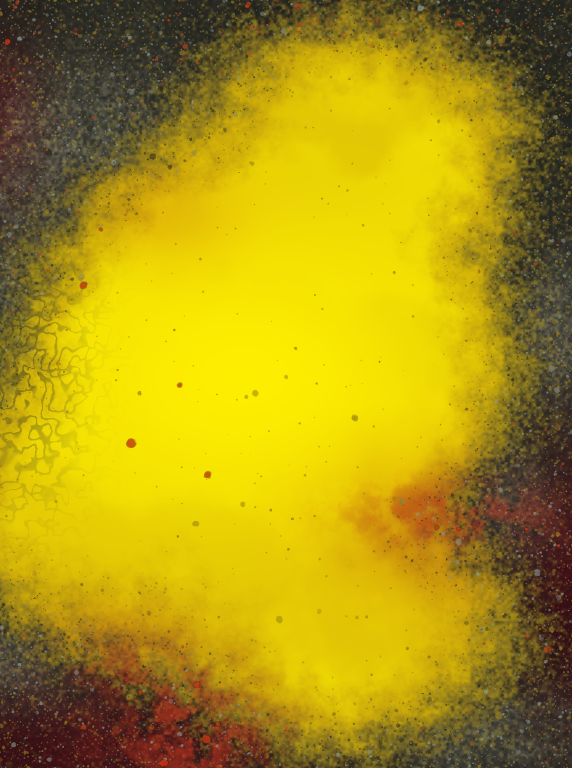
Give the GLSL for this background, as a WebGL 1 fragment shader.

```glsl
precision highp float;
uniform vec2 u_resolution;

float hash(vec2 p) {
  vec3 q = fract(p.xyx * 0.1031);
  q += dot(q, q.yzx + 33.33);
  return fract((q.x + q.y) * q.z);
}

float noise(vec2 p) {
  vec2 i = floor(p), f = fract(p);
  f = f * f * (3.0 - 2.0 * f);
  return mix(mix(hash(i), hash(i + vec2(1.0, 0.0)), f.x),
             mix(hash(i + vec2(0.0, 1.0)), hash(i + 1.0), f.x), f.y);
}

float fbm(vec2 p) {
  float sum = 0.0, amp = 0.5;
  for (int i = 0; i < 5; i++) {
    sum += amp * noise(p);
    p = mat2(1.6, 1.2, -1.2, 1.6) * p + 17.3;
    amp *= 0.5;
  }
  return sum;
}

float glow(vec2 p, vec2 centre, vec2 size) {
  vec2 q = (p - centre) / size;
  return exp(-dot(q, q));
}

float ellipse(vec2 p, vec2 centre, vec2 radii) {
  return (length((p - centre) / radii) - 1.0) * min(radii.x, radii.y);
}

float smin(float a, float b) {
  float h = max(0.08 - abs(a - b), 0.0) / 0.08;
  return min(a, b) - h * h * 0.02;
}

// One random droplet per cell: x = coverage, y = random kind
vec2 droplet(vec2 p, float cells, float density) {
  vec2 g = mat2(0.8, 0.6, -0.6, 0.8) * p * cells + cells, cell = floor(g);
  vec2 centre = 0.28 + 0.44 * vec2(hash(cell + 3.1), hash(cell + 7.7));
  float radius = 0.08 + 0.17 * hash(cell + 11.9);
  float soft = max(0.06, 0.7 * cells / u_resolution.y);
  float dist = length(fract(g) - centre) + 0.12 * (noise(g * 5.0) - 0.5);
  float cover = 1.0 - smoothstep(radius - soft, radius + soft, dist);
  return vec2(cover * step(hash(cell), density), hash(cell + 23.5));
}

void main() {
  vec2 p = gl_FragCoord.xy / u_resolution.y;
  float cloud = fbm(p * 7.0), mottle = fbm(p * 42.0 + 5.0);
  float grain = 0.5 * (noise(p * 290.0) + noise(p.yx * 190.0 + 40.0));

  // Outline of the luminous cloud
  float d = ellipse(p, vec2(0.35, 0.52), vec2(0.315, 0.30));
  d = smin(d, ellipse(p, vec2(0.465, 0.80), vec2(0.205, 0.165)));
  d = smin(d, ellipse(p, vec2(0.13, 0.35), vec2(0.21, 0.17)));
  d = smin(d, ellipse(p, vec2(0.32, 0.28), vec2(0.19, 0.14)));
  d = smin(d, ellipse(p, vec2(0.45, 0.19), vec2(0.20, 0.155)));
  d += 0.045 * glow(p, vec2(0.66, 0.34), vec2(0.10, 0.06));
  d += 0.06 * (cloud - 0.48) + 0.06 * (mottle - 0.48);
  float light = 1.0 - smoothstep(-0.12, 0.10, d);
  light = clamp(light + 0.45 * (grain - 0.5) * (1.0 - light), 0.0, 1.0);

  // Dark surround with maroon and grey mist
  float maroon = glow(p, vec2(0.0, 0.83), vec2(0.06, 0.12))
               + glow(p, vec2(0.75, 0.24), vec2(0.08, 0.19))
               + glow(p, vec2(0.08, 0.02), vec2(0.26, 0.09));
  float haze = glow(p, vec2(0.14, 0.82), vec2(0.13, 0.11))
             + glow(p, vec2(0.0, 0.66), vec2(0.09, 0.15))
             + glow(p, vec2(0.72, 0.57), vec2(0.06, 0.09))
             + glow(p, vec2(0.64, 0.04), vec2(0.13, 0.06))
             + 0.7 * glow(p, vec2(0.02, 0.14), vec2(0.10, 0.06))
             + 0.7 * glow(p, vec2(0.66, 0.35), vec2(0.06, 0.08));
  vec3 col = mix(vec3(0.14, 0.14, 0.12), vec3(0.23, 0.06, 0.08), min(maroon, 1.0));
  col = mix(col, vec3(0.47, 0.47, 0.40), min(haze, 1.0) * (0.25 + 0.8 * grain * mottle));
  col *= 0.6 + 0.5 * cloud + 0.4 * grain;

  // Ramp from olive through gold to pure yellow
  col = mix(col, vec3(0.48, 0.42, 0.13), smoothstep(0.04, 0.42, light));
  col = mix(col, vec3(0.79, 0.66, 0.04), smoothstep(0.3, 0.68, light));
  col = mix(col, vec3(0.94, 0.86, 0.01), smoothstep(0.6, 0.98, light));
  float core = glow(p, vec2(0.32, 0.51), vec2(0.24, 0.16));
  float patches = smoothstep(0.42, 0.7, cloud) + 0.5 * glow(p, vec2(0.40, 0.76), vec2(0.13, 0.07));
  col = mix(col, vec3(0.83, 0.70, 0.02), 0.5 * min(patches, 1.0) * (1.0 - core) * light);
  col = mix(col, vec3(1.0, 0.94, 0.0), 0.9 * core * light);

  // Amber and red stains
  float heat = glow(p, vec2(0.25, 0.04), vec2(0.10, 0.07))
             + 0.8 * glow(p, vec2(0.59, 0.33), vec2(0.12, 0.04))
             + 0.45 * glow(p, vec2(0.17, 0.13), vec2(0.10, 0.04));
  float amber = glow(p, vec2(0.58, 0.31), vec2(0.14, 0.10))
              + 0.6 * glow(p, vec2(0.22, 0.72), vec2(0.09, 0.06))
              + 0.7 * glow(p, vec2(0.15, 0.17), vec2(0.12, 0.05));
  col = mix(col, vec3(0.80, 0.50, 0.05), 0.6 * min(amber, 1.0) * smoothstep(0.1, 0.6, light));
  col = mix(col, vec3(0.72, 0.19, 0.11), 0.8 * min(heat, 1.0) * smoothstep(0.3, 0.7, mottle + 0.2 * (grain - 0.3)));

  // Crackle along the left side
  float vein = abs(noise(p * 95.0 + 2.0 * mottle) - 0.5);
  float crackle = glow(p, vec2(0.02, 0.55), vec2(0.075, 0.18));
  col = mix(col, vec3(0.28, 0.27, 0.14), 0.55 * crackle * (1.0 - smoothstep(0.03, 0.16, vein)));

  // Spatter in growing fineness
  float topHeat = glow(p, vec2(0.46, 0.97), vec2(0.16, 0.06));
  float cells = 55.0;
  for (int i = 0; i < 5; i++) {
    float wild = 1.0 - smoothstep(0.1, 0.9, light);
    vec2 drop = droplet(p, cells, 0.006 + wild * (0.1 + 0.09 * float(i)));
    vec3 ink = vec3(0.17, 0.17, 0.11);
    if (drop.y > 0.38) ink = vec3(0.54, 0.60, 0.58);
    if (drop.y > 0.58) ink = vec3(0.60, 0.50, 0.12);
    if (drop.y > 0.93 - 0.35 * min(heat + topHeat, 1.0)) ink = vec3(0.72, 0.25, 0.11);
    ink = mix(ink, vec3(0.55, 0.46, 0.05), smoothstep(0.4, 0.85, light));
    col = mix(col, ink, drop.x * (0.35 + 0.4 * hash(vec2(drop.y * 91.0, cells))));
    cells *= 1.4;
  }

  // Sparse red drops with dark rims
  vec2 bead = droplet(p, 40.0, 0.006 + 0.07 * min(heat + topHeat, 1.0));
  vec3 beadColor = mix(vec3(0.30, 0.08, 0.04), vec3(0.76, 0.20, 0.06), smoothstep(0.4, 1.0, bead.x));
  col = mix(col, beadColor, 0.8 * bead.x);
  gl_FragColor = vec4(clamp(col, 0.0, 1.0), 1.0);
}
```
